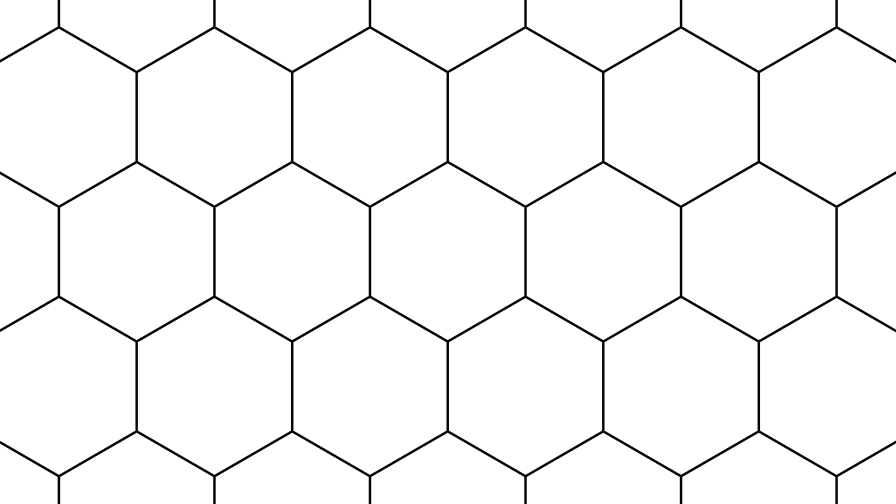
A WebGL 2 fragment shader for this pattern:

```glsl
#version 300 es
precision highp float;

uniform vec2 u_resolution;
out vec4 fragColor;

// Lengths are fractions of the canvas height
const float CELL_WIDTH = 0.3086;
const float LINE_WIDTH = 0.0049;
const vec2 CELL_CENTER = vec2(-0.0005, 0.0005);
const vec3 PAPER = vec3(1.0);
const vec3 INK = vec3(0.02);

const float SQRT3 = 1.7320508;

// Offset from the nearest center of a pointy-top hexagon of width 1
vec2 hexLocal(vec2 p) {
    vec2 period = vec2(1.0, SQRT3);
    vec2 evenRow = mod(p + 0.5 * period, period) - 0.5 * period;
    vec2 oddRow = mod(p, period) - 0.5 * period;
    return dot(evenRow, evenRow) < dot(oddRow, oddRow) ? evenRow : oddRow;
}

// Distance from inside the hexagon to its closest side
float hexEdgeDistance(vec2 q) {
    q = abs(q);
    return 0.5 - max(q.x, dot(q, vec2(0.5, 0.5 * SQRT3)));
}

void main() {
    // Centered coordinates in canvas heights
    vec2 p = (gl_FragCoord.xy - 0.5 * u_resolution) / u_resolution.y;
    float pixel = 1.0 / u_resolution.y;

    // Honeycomb outline
    vec2 local = hexLocal((p - CELL_CENTER) / CELL_WIDTH);
    float edge = hexEdgeDistance(local) * CELL_WIDTH;
    float line = clamp(0.5 + (0.5 * LINE_WIDTH - edge) / pixel, 0.0, 1.0);

    fragColor = vec4(mix(PAPER, INK, line), 1.0);
}
```
